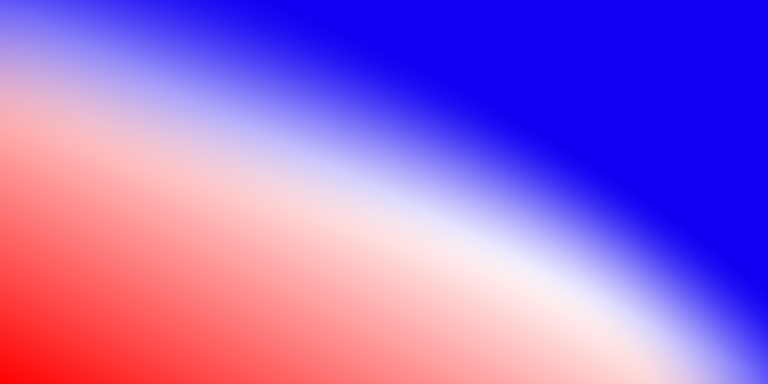
This background is drawn by a WebGL 2 fragment shader. Its source:

```glsl
#version 300 es
precision highp float;
// Soft diagonal gradient: red corner rising to a white ridge, under a curved blue falloff.

uniform vec2 u_resolution;
out vec4 outColor;

const vec3 RED = vec3(1.0, 0.0, 0.0);
const vec3 WHITE = vec3(1.0);
const vec3 BLUE = vec3(0.06, 0.0, 0.95);

const vec2 CURVE_RADII = vec2(0.937, 0.98);   // where the blue curve meets the axes
const float CURVE_POWER = 1.32;               // 1 is a straight line, 2 an ellipse
const vec2 INNER_EDGE = vec2(0.65, 0.88);     // start of the blue, left and right
const vec2 OUTER_EDGE = vec2(1.26, 1.19);     // full blue, left and right
const vec2 SHARPEN_SPAN = vec2(0.15, 0.85);   // range over which the inner edge tightens

// Superellipse distance from the lower left corner, 1 on the curve
float curveDistance(vec2 uv) {
    vec2 q = pow(uv / CURVE_RADII, vec2(CURVE_POWER));
    return pow(q.x + q.y, 1.0 / CURVE_POWER);
}

// Blue coverage, with a softer transition toward the left
float blueAmount(vec2 uv) {
    float sharpness = smoothstep(SHARPEN_SPAN.x, SHARPEN_SPAN.y, uv.x);
    float inner = mix(INNER_EDGE.x, INNER_EDGE.y, sharpness);
    float outer = mix(OUTER_EDGE.x, OUTER_EDGE.y, uv.x);
    return smoothstep(inner, outer, curveDistance(uv));
}

void main() {
    vec2 uv = gl_FragCoord.xy / u_resolution;

    // Linear ramp from the red corner to white on the diagonal
    vec3 warm = mix(RED, WHITE, min(uv.x + uv.y, 1.0));

    outColor = vec4(mix(warm, BLUE, blueAmount(uv)), 1.0);
}
```
